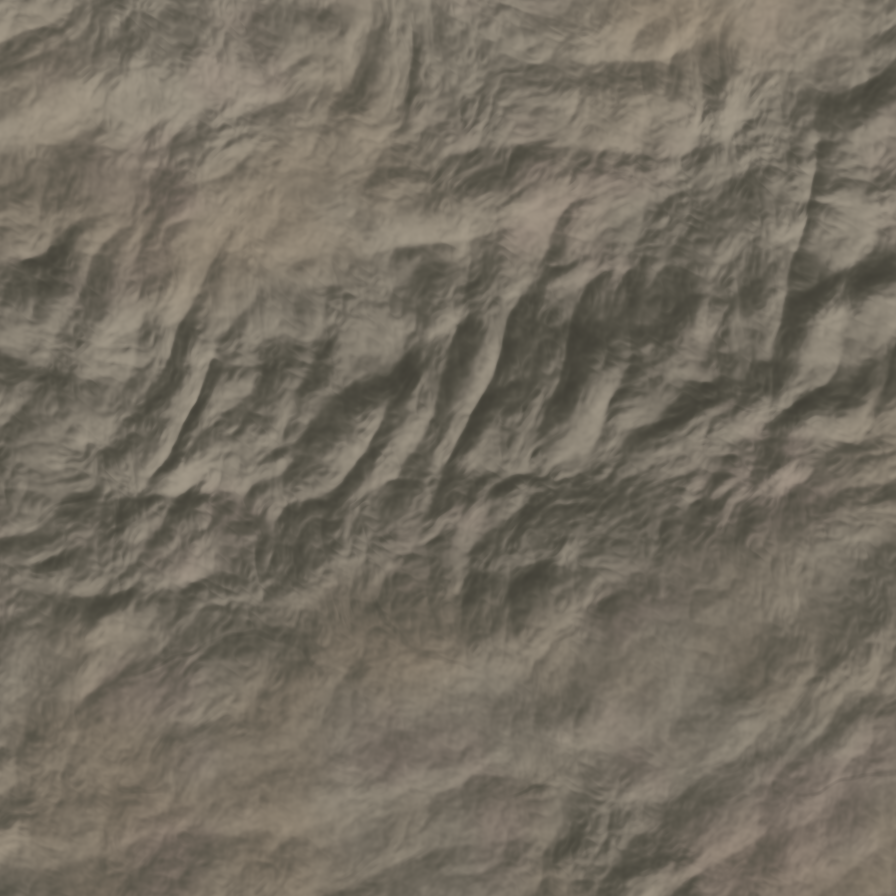
A Shadertoy shader for this texture:

```glsl
// Aerial view of arid, eroded mountain ridges with spurs, gullies and tan plains.

#define RELIEF 0.125              // strength of the hill shading
#define SOFTNESS 0.0026           // half width of the slope sample
#define BASE_TONE 0.462           // mean brightness
#define TONE_RANGE 0.230          // soft limit around the mean
#define STRIKE 0.22               // tilt of the long ridges
#define SPUR_LEAN 0.45            // sideways lean of the spurs
#define GRAIN 0.030               // fine ground texture
#define LIGHT_DIR vec2(-0.55, 0.835)
#define STONE vec3(1.000, 0.945, 0.845)
#define SAND  vec3(1.050, 0.935, 0.790)
#define SCRUB vec3(0.985, 0.955, 0.820)
#define CLAY  vec3(1.030, 0.925, 0.850)

vec2 hash2(vec2 cell) {
    vec3 q = fract(cell.xyx * vec3(0.1031, 0.1030, 0.0973));
    q += dot(q, q.yzx + 33.33);
    return fract((q.xx + q.yz) * q.zy) * 2.0 - 1.0;
}

// Gradient noise, roughly -1 to 1
float noise(vec2 p) {
    vec2 i = floor(p), f = p - i;
    vec2 u = f * f * f * (f * (f * 6.0 - 15.0) + 10.0);
    float a = dot(hash2(i), f);
    float b = dot(hash2(i + vec2(1, 0)), f - vec2(1, 0));
    float c = dot(hash2(i + vec2(0, 1)), f - vec2(0, 1));
    float d = dot(hash2(i + vec2(1, 1)), f - vec2(1, 1));
    return 1.5 * mix(mix(a, b, u.x), mix(c, d, u.x), u.y);
}

float fbm(vec2 p) {
    float sum = 0.0, amp = 0.6;
    for (int i = 0; i < 4; i++) {
        sum += amp * noise(p);
        p = mat2(1.6, 1.2, -1.2, 1.6) * p + 7.3;
        amp *= 0.55;
    }
    return sum;
}

// Crest at the zero line of the noise, falling off to both sides
float crest(vec2 p) {
    float n = noise(p);
    return 0.25 - sqrt(n * n + 0.002);
}

vec2 warp(vec2 p) {
    vec2 bend = vec2(noise(p * 4.0 + 3.1), noise(p * 4.0 + 41.7));
    vec2 wobble = vec2(noise(p * 15.0 + 11.0), noise(p * 15.0 + 67.0));
    return p + 0.035 * bend + 0.010 * wobble;
}

// 1 in the mountain belt, low on the plains
float ruggedness(vec2 p) {
    float across = (p.y - 0.56 - 0.14 * p.x) / 0.30;
    float belt = 0.75 * exp(-across * across) - 0.15;
    return mix(0.34, 1.0, smoothstep(-0.25, 0.4, belt + 0.8 * noise(p * 3.4 + 19.0)));
}

float height(vec2 p) {
    vec2 w = warp(p);
    float t = w.y - STRIKE * w.x;
    float u = w.x - SPUR_LEAN * w.y * (1.2 - 0.8 * w.x);

    // Long folds and the spurs that run down from them
    float h = 0.080 * crest(vec2(w.x * 3.4, t * 8.5) + 5.0);
    float spurBelt = 0.5 + 0.5 * smoothstep(0.32, 0.40, t) * (1.0 - smoothstep(0.48, 0.56, t));
    h += 0.100 * spurBelt * crest(vec2(u * 11.0, w.y * 4.5) + 23.0);

    // Smaller crags and gullies
    vec2 q = vec2(w.x - 0.2 * w.y, w.y) * 8.5 + 51.0;
    float amp = 0.052;
    for (int i = 0; i < 4; i++) {
        h += amp * crest(q);
        q = mat2(1.9, 0.9, -0.9, 1.9) * q + 13.0;
        amp *= 0.44;
    }
    h *= ruggedness(p);

    // Main scarp: gentle back slope, steep serrated face
    float d = t - 0.525 + 0.018 * noise(vec2(u * 14.0, 2.0));
    float extent = smoothstep(0.2, 0.42, w.x) * (1.0 - smoothstep(0.86, 1.02, w.x));
    h += 0.070 * extent * smoothstep(-0.07, 0.004, d) * exp(-max(d, 0.0) / 0.13);
    return h;
}

void mainImage(out vec4 fragColor, in vec2 fragCoord) {
    vec2 p = fragCoord / iResolution.xy;
    vec2 stepToLight = SOFTNESS * LIGHT_DIR;
    float slope = (height(p - stepToLight) - height(p + stepToLight)) / (2.0 * SOFTNESS);
    float shade = slope / (1.0 + 0.26 * abs(slope));
    float rough = ruggedness(p);
    vec2 w = warp(p);

    // Brightness: hill shading, broad soil bands, mottling and grain
    float soil = fbm(vec2(w.x * 2.4, (w.y - 0.1 * w.x) * 5.0) + 31.0);
    float tone = BASE_TONE + RELIEF * shade + 0.085 * soil + 0.05 * (0.65 - rough);
    tone += 0.06 * (smoothstep(0.6, 1.0, p.y) - 0.3);
    tone += 0.040 * fbm(p * 24.0 + 9.0);
    tone += GRAIN * (noise(p * 80.0) + 0.6 * noise(p * 150.0 + 17.0));

    // Thin broken stream beds
    float stream = abs(noise(w * vec2(3.0, 5.0) + 77.0) + 0.04 * noise(p * 40.0));
    float bed = 1.0 - smoothstep(0.006, 0.030, stream);
    tone -= 0.035 * bed * smoothstep(-0.1, 0.3, noise(p * 9.0 + 29.0));
    tone = BASE_TONE + TONE_RANGE * tanh((tone - BASE_TONE) / TONE_RANGE);

    // Tint: sandy plains, clay patches, scrub in the shadows
    float sandy = (1.0 - rough) * smoothstep(-0.35, 0.35, fbm(p * 3.0 + 61.0));
    vec3 tint = mix(STONE, SAND, 0.8 * sandy);
    tint = mix(tint, CLAY, 0.6 * smoothstep(0.0, 0.5, fbm(p * 4.0 + 83.0)));
    tint = mix(tint, SCRUB, 0.85 * (1.0 - smoothstep(0.30, 0.46, tone)));
    fragColor = vec4(tone * tint, 1.0);
}
```
